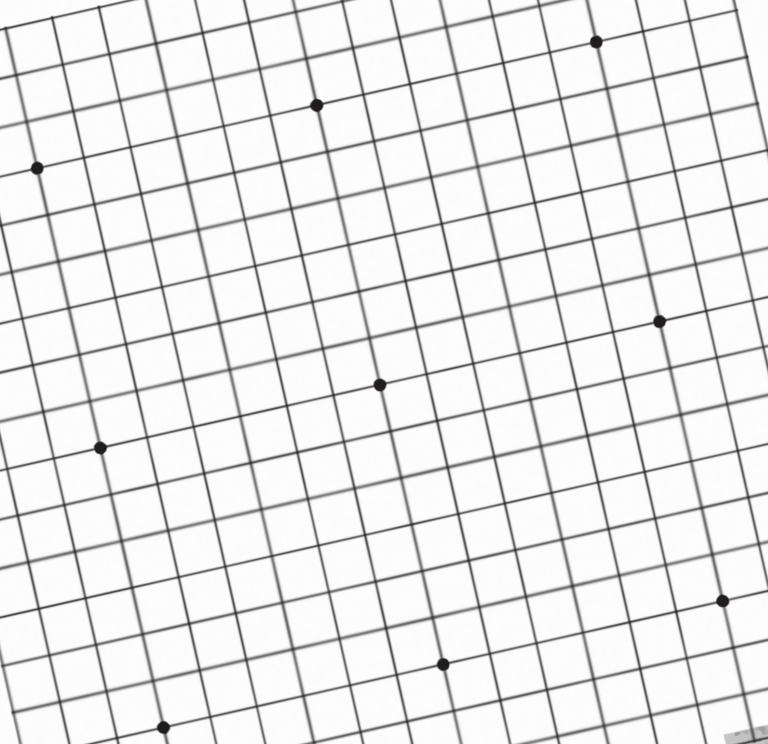
This pattern is drawn by a Shadertoy shader. Its source:

```glsl
// A tilted square grid of soft grey pencil lines with a black dot on every
// sixth crossing. The canvas is turned into cell units, each line is a Gaussian
// stroke whose weight cycles over three lines, and faint noise wears the ink.

const float TILT = 0.2223;                   // radians
const float CELL = 0.06421;                  // side of a cell, in canvas heights
const vec2  CENTRE = vec2(0.5108, 0.4829);   // middle dot, in canvas heights
const float HALF_CELLS = 9.0;                // the sheet is 18 by 18 cells
const float DOT_STEP = 6.0;                  // cells between dots
const float DOT_RADIUS = 0.132;

const vec3 PAPER = vec3(0.994);
const vec3 LINE_INK = vec3(0.10);
const vec3 DOT_INK = vec3(0.13, 0.115, 0.12);
const vec3 TAB_GREY = vec3(0.77);

float hash(vec2 p) {
    return fract(sin(dot(p, vec2(127.1, 311.7))) * 43758.5453);
}

float valueNoise(vec2 p) {
    vec2 i = floor(p), f = fract(p);
    f = f * f * (3.0 - 2.0 * f);
    float low = mix(hash(i), hash(i + vec2(1, 0)), f.x);
    float high = mix(hash(i + vec2(0, 1)), hash(i + vec2(1, 1)), f.x);
    return mix(low, high, f.y);
}

// Cell coordinates: x runs along the rows, y runs down the columns.
vec2 toGrid(vec2 p) {
    vec2 along = vec2(cos(TILT), sin(TILT));
    vec2 down = vec2(along.y, -along.x);
    return vec2(dot(p, along), dot(p, down)) / CELL;
}

float boxDistance(vec2 p, vec2 halfSize) {
    vec2 q = abs(p) - halfSize;
    return length(max(q, 0.0)) + min(max(q.x, q.y), 0.0);
}

float coverage(float dist, float soft) {
    return 1.0 - smoothstep(-soft, soft, dist);
}

// Ink of the nearest line across one axis; thick lines are paler, thin ones darker.
float lineInk(float across, float along, float phase, float seed, float pixel) {
    float index = clamp(round(across), -HALF_CELLS, HALF_CELLS);
    float weight = cos(6.28318 * (index - phase) / 3.0);
    weight += 0.35 * (hash(vec2(index, seed)) - 0.5);
    float spread = 0.0235 + 0.0045 * weight;
    float peak = 0.67 - 0.06 * weight;
    peak *= 0.9 + 0.2 * valueNoise(vec2(along * 1.3, index * 7.0 + seed));

    // Widen to the pixel on small canvases while keeping the same ink
    float shown = max(spread, 0.4 * pixel);
    float d = (across - index) / shown;
    return peak * spread / shown * exp(-0.5 * d * d);
}

// Distance to the nearest dot, with a slightly uneven rim.
float dotDistance(vec2 g) {
    vec2 id = clamp(round(g / DOT_STEP), -1.0, 1.0);
    float rim = 0.018 * (valueNoise(g * 14.0 + id * 5.0) - 0.5);
    return length(g - id * DOT_STEP) - DOT_RADIUS + rim;
}

void mainImage(out vec4 fragColor, in vec2 fragCoord) {
    vec2 p = fragCoord / iResolution.y - CENTRE;
    vec2 g = toGrid(p);
    float pixel = 1.0 / (iResolution.y * CELL);
    float soft = max(0.026, 0.7 * pixel);

    // Paper with a trace of grain
    vec3 color = PAPER - 0.008 * valueNoise(g * 16.0);

    // Grey tab behind the lower right edge
    float tab = coverage(boxDistance(g - vec2(6.9, 9.2), vec2(1.5, 0.47)), soft);
    vec3 tabColor = TAB_GREY - 0.16 * smoothstep(0.5, 0.9, valueNoise(g * 9.0));
    color = mix(color, tabColor, tab);

    // Ruled lines, trimmed to the sheet
    float columns = lineInk(g.x, g.y, 0.0, 3.0, pixel);
    float rows = lineInk(g.y, g.x, 1.75, 11.0, pixel);
    float sheet = coverage(boxDistance(g, vec2(HALF_CELLS + 0.04)), soft);
    float ink = 1.0 - (1.0 - columns) * (1.0 - rows);
    color = mix(color, LINE_INK, ink * sheet);

    // Dots
    color = mix(color, DOT_INK, coverage(dotDistance(g), soft));

    fragColor = vec4(color, 1.0);
}
```
